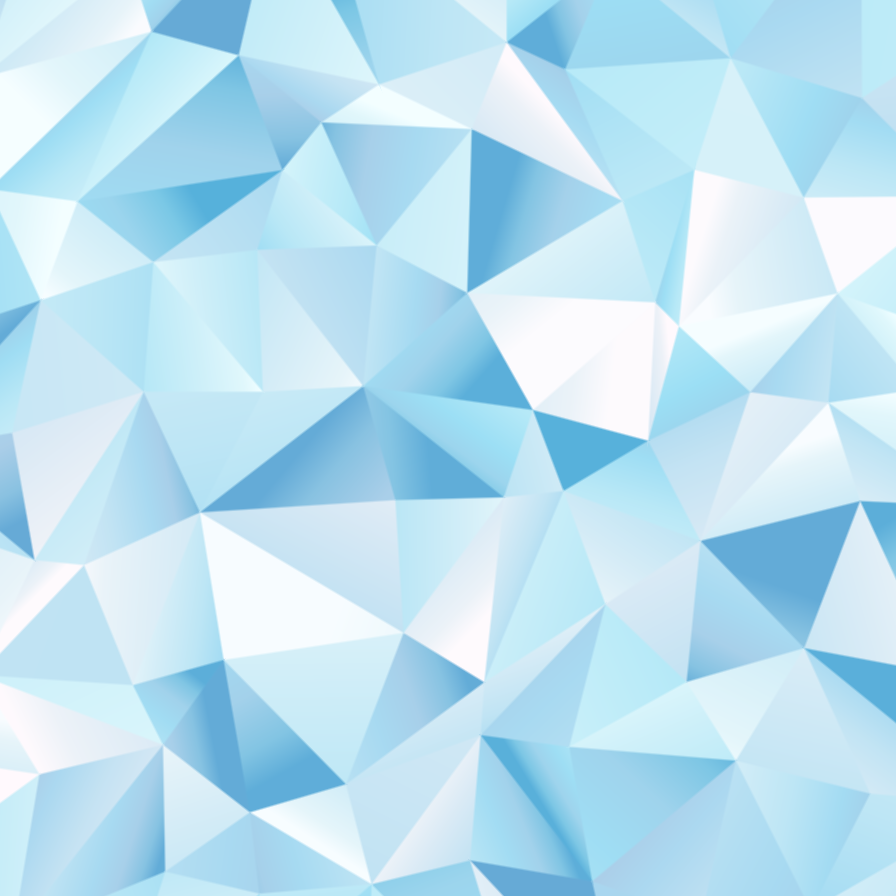
Write a WebGL 2 fragment shader that draws this background.

```glsl
#version 300 es
precision highp float;
// Low-poly background of pale ice-blue triangles, each with its own soft gradient.
// A jittered lattice is split into triangles; every triangle near the pixel adds
// its shade, weighted by how much of the pixel it covers.

uniform vec2 u_resolution;
out vec4 fragColor;

const float CELLS = 7.4;          // lattice cells along the canvas height
const float JITTER = 0.86;        // corner displacement, below 1 keeps cells simple
const float EDGE_WIDTH = 0.0026;  // softness of the facet edges, in canvas heights
const float GRADIENT = 0.62;      // tone range inside one facet
const float SEED = 17.0;
const vec3 TINT = vec3(0.032, -0.014, -0.010);  // towards lavender, or cyan if negative

// Tone ramp from deep to pale, and where each colour sits on it
const int STOPS = 8;
const vec3 RAMP[STOPS] = vec3[STOPS](
    vec3(0.37, 0.68, 0.85), vec3(0.51, 0.77, 0.89),
    vec3(0.64, 0.82, 0.92), vec3(0.64, 0.86, 0.95),
    vec3(0.74, 0.90, 0.96), vec3(0.83, 0.93, 0.97),
    vec3(0.90, 0.96, 0.98), vec3(0.97, 0.99, 1.00));
const float STOP_AT[STOPS] = float[STOPS](
    0.0, 0.06, 0.15, 0.26, 0.46, 0.72, 0.91, 1.0);

float hash(vec2 p) {
    return fract(sin(dot(p, vec2(127.1, 311.7))) * 43758.5);
}

float cross2(vec2 a, vec2 b) {
    return a.x * b.y - a.y * b.x;
}

// Displaced lattice corner
vec2 corner(vec2 cell) {
    vec2 offset = vec2(hash(cell + SEED), hash(cell + SEED + 41.3));
    return cell + JITTER * (offset - 0.5);
}

vec3 rampColor(float tone) {
    vec3 color = RAMP[0];
    for (int i = 1; i < STOPS; i++) {
        float t = (tone - STOP_AT[i - 1]) / (STOP_AT[i] - STOP_AT[i - 1]);
        color = mix(color, RAMP[i], clamp(t, 0.0, 1.0));
    }
    return color;
}

// Facet colour times coverage in rgb, coverage in a; corners run counterclockwise
vec4 facet(vec2 p, vec2 a, vec2 b, vec2 c, vec2 id, float softness) {
    // Doubled areas opposite the corners a, b and c
    vec3 area = vec3(cross2(c - b, p - b), cross2(a - c, p - c), cross2(b - a, p - a));
    vec3 inside = area / vec3(length(c - b), length(a - c), length(b - a));
    float depth = min(inside.x, min(inside.y, inside.z));
    float coverage = clamp(0.5 + depth / softness, 0.0, 1.0);
    if (coverage <= 0.0) return vec4(0.0);

    // Random tones at the corners, blended linearly across the facet
    vec3 weights = clamp(area / max(cross2(b - a, c - a), 0.001), 0.0, 1.0);
    vec3 shift = vec3(hash(id + 3.7), hash(id + 11.9), hash(id + 23.3)) - 0.5;
    float base = mix(0.04, 0.96, hash(id + 57.1));
    float tone = base + GRADIENT * dot(weights, shift);
    float tint = 2.0 * hash(id + 71.7) - 1.0;
    vec3 color = rampColor(tone) + TINT * tint;
    return vec4(color, 1.0) * coverage;
}

// Both facets of a cell, split along the diagonal that avoids slivers
vec4 cellFacets(vec2 p, vec2 cell, float softness) {
    vec2 a = corner(cell);
    vec2 b = corner(cell + vec2(1.0, 0.0));
    vec2 c = corner(cell + vec2(1.0, 1.0));
    vec2 d = corner(cell + vec2(0.0, 1.0));
    float splitAC = min(cross2(b - a, c - a), cross2(c - a, d - a));
    float splitBD = min(cross2(b - a, d - a), cross2(c - b, d - b));
    vec2 id1 = cell + SEED * 2.0;
    vec2 id2 = id1 + vec2(0.37, 0.61);
    if (splitAC > splitBD) {
        return facet(p, a, b, c, id1, softness) + facet(p, a, c, d, id2, softness);
    }
    return facet(p, a, b, d, id1, softness) + facet(p, b, c, d, id2, softness);
}

void main() {
    vec2 p = CELLS * gl_FragCoord.xy / u_resolution.y;
    float softness = CELLS * max(EDGE_WIDTH, 1.0 / u_resolution.y);

    // Displaced corners can carry a facet into any neighbouring cell
    vec4 sum = vec4(0.0);
    vec2 home = floor(p);
    for (int y = -1; y <= 1; y++) {
        for (int x = -1; x <= 1; x++) {
            sum += cellFacets(p, home + vec2(x, y), softness);
        }
    }
    fragColor = vec4(clamp(sum.rgb / max(sum.a, 0.001), 0.0, 1.0), 1.0);
}
```
